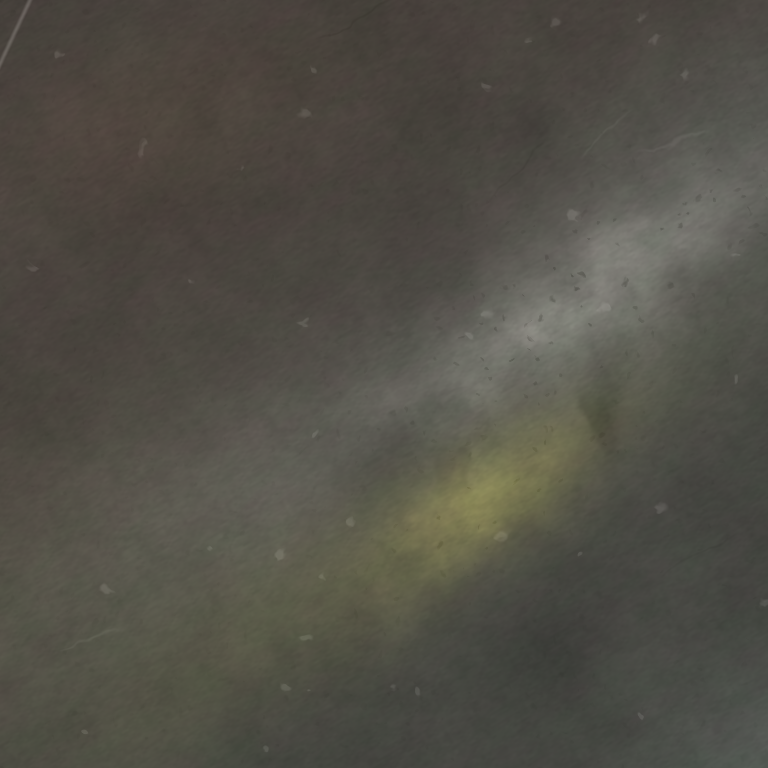
Reproduce this texture procedurally as a WebGL 1 fragment shader.

```glsl
precision highp float;
// Worn dull metal with a soft grey sheen, a yellow reflection and fine scuffs.
uniform vec2 u_resolution;

const vec3 DARK_WARM = vec3(0.283, 0.262, 0.240);
const vec3 DARK_COOL = vec3(0.268, 0.270, 0.250);
const vec3 GREY_SHEEN = vec3(0.150, 0.153, 0.148);
const vec3 YELLOW_SHEEN = vec3(0.150, 0.140, 0.035);
const float GRAIN_ANGLE = 0.52;

float hash(vec2 p) {
  return fract(sin(dot(p, vec2(127.1, 311.7))) * 43758.5453);
}

vec2 rotate(vec2 p, float angle) {
  float c = cos(angle), s = sin(angle);
  return vec2(c * p.x + s * p.y, c * p.y - s * p.x);
}

float noise(vec2 p) {
  vec2 i = floor(p), f = fract(p);
  f = f * f * (3.0 - 2.0 * f);
  return mix(mix(hash(i), hash(i + vec2(1.0, 0.0)), f.x),
             mix(hash(i + vec2(0.0, 1.0)), hash(i + 1.0), f.x), f.y);
}

// Layered noise, centred on zero.
float fbm(vec2 p) {
  float sum = 0.0, amplitude = 0.5;
  for (int i = 0; i < 5; i++) {
    sum += amplitude * (noise(p) - 0.5);
    p = rotate(p, 0.4) * 2.03 + 17.3;
    amplitude *= 0.55;
  }
  return sum;
}

// Soft elliptical patch of light.
float glow(vec2 p, vec2 centre, float angle, vec2 size) {
  vec2 q = rotate(p - centre, angle) / size;
  return exp(-dot(q, q));
}

// Thin line with soft edges and fading ends.
float scratch(vec2 p, vec2 centre, float angle, float halfLength, float width) {
  vec2 q = rotate(p - centre, angle);
  return smoothstep(width, 0.0, abs(q.y)) * smoothstep(halfLength, halfLength * 0.5, abs(q.x));
}

// Sparse irregular dots, at most one in each cell.
float specks(vec2 p, float cells, float share, float seed) {
  vec2 g = p * cells, id = floor(g);
  vec2 centre = 0.35 + 0.3 * vec2(hash(id + seed), hash(id + seed + 5.3));
  float radius = mix(0.12, 0.33, hash(id + seed + 9.1));
  float d = length(fract(g) - centre) + 0.25 * (noise(g * 5.0) - 0.5);
  return step(hash(id + seed + 2.7), share) * smoothstep(radius, radius * 0.3, d);
}

void main() {
  vec2 uv = gl_FragCoord.xy / u_resolution;
  vec2 along = rotate(uv, GRAIN_ANGLE);
  float cloud = fbm(uv * 7.0);
  float blotch = fbm(uv * 19.0 + 40.0);
  vec2 p = uv + 0.055 * vec2(cloud, fbm(uv * 8.0 + 71.0)) + 0.02 * blotch;

  // Dark ground, warm above and cool below, with faint broad tints.
  vec3 color = mix(DARK_COOL, DARK_WARM, smoothstep(-0.3, 0.5, uv.y - uv.x * 0.8));
  color += vec3(0.035, 0.038, 0.018) * glow(p, vec2(0.05, 0.18), 0.3, vec2(0.4, 0.25));
  color += vec3(0.075, 0.095, 0.092) * glow(p, vec2(1.04, -0.02), 0.6, vec2(0.32, 0.16));
  color += vec3(0.045, 0.050, 0.050) * glow(p, vec2(1.0, 0.84), 0.4, vec2(0.3, 0.12));
  color += vec3(0.022, 0.008, 0.0) * glow(p, vec2(0.2, 0.84), 0.3, vec2(0.25, 0.12));

  // Grey sheen: a broad band with a bright, worn core.
  float band = glow(p, vec2(0.58, 0.49), 0.46, vec2(0.58, 0.135));
  float core = glow(p, vec2(0.77, 0.625), 0.56, vec2(0.24, 0.068));
  color += GREY_SHEEN * (0.62 * band + core * (1.0 + 0.7 * blotch));

  // Yellow reflection with a wide olive fringe.
  float fringe = glow(p, vec2(0.52, 0.29), 0.58, vec2(0.42, 0.095));
  float yellow = glow(p, vec2(0.64, 0.355), 0.68, vec2(0.16, 0.055));
  color += YELLOW_SHEEN * (0.38 * fringe + yellow * (1.0 + 0.6 * blotch));

  // Smudges and steep dark streaks between the two reflections.
  float smudge = glow(p, vec2(0.5, 0.395), 0.5, vec2(0.075, 0.05))
               + 0.7 * glow(p, vec2(0.79, 0.47), 1.3, vec2(0.04, 0.022))
               + 0.5 * glow(p, vec2(0.70, 0.83), 0.2, vec2(0.035, 0.03))
               + 0.4 * glow(p, vec2(0.72, 0.15), 0.2, vec2(0.07, 0.06));
  float streak = smoothstep(0.55, 0.9, noise(rotate(p, -1.15) * vec2(9.0, 38.0)));
  streak *= glow(uv, vec2(0.70, 0.45), 0.6, vec2(0.17, 0.075));
  color -= vec3(0.062, 0.060, 0.052) * (smudge + streak);

  // Mottling, directional grain and slight colour variation.
  float grain = noise(along * vec2(85.0, 210.0)) - 0.5;
  float fine = noise(along * vec2(190.0, 330.0) + 31.0) - 0.5;
  float tint = fbm(along * vec2(24.0, 45.0) + 90.0);
  color *= 1.0 + 0.13 * cloud + 0.14 * blotch + 0.055 * grain + 0.05 * fine;
  color += tint * vec3(0.022, -0.012, 0.012);

  // Pits in the sheen and a few pale flecks.
  float pits = specks(rotate(p, 0.3), 62.0, 0.22, 3.0);
  color -= 0.085 * pits * (0.12 + core + 0.5 * yellow);
  color += 0.07 * specks(p, 34.0, 0.018, 21.0);

  // Faint scattered scuffs and one long pale scratch in the corner.
  for (int i = 0; i < 9; i++) {
    float n = float(i);
    vec2 centre = vec2(hash(vec2(n, 1.7)), hash(vec2(n, 8.3)));
    float angle = GRAIN_ANGLE + 0.5 * (hash(vec2(n, 4.1)) - 0.5);
    float shade = mix(-0.035, 0.04, hash(vec2(n, 6.9)));
    color += shade * scratch(p, centre, angle, 0.06, 0.003);
  }
  color += 0.13 * scratch(uv, vec2(0.018, 0.955), 1.13, 0.09, 0.0045);

  gl_FragColor = vec4(clamp(color, 0.0, 1.0), 1.0);
}
```
